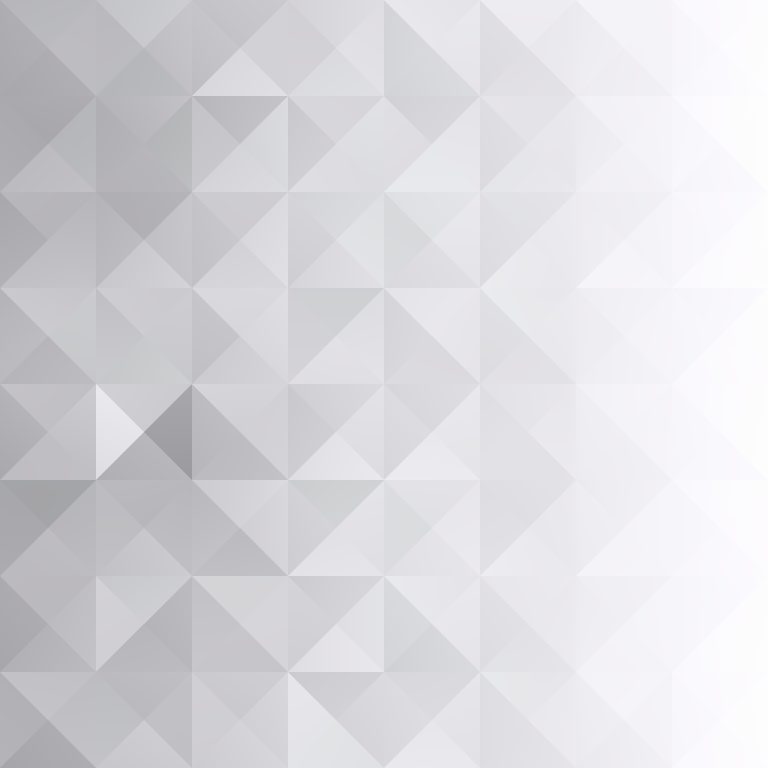
Give the GLSL for this background, as a Shadertoy shader.

```glsl
#define GRID 8.0
#define DARK_TONE 0.707
#define LIGHT_TONE 0.977
#define FACET_VARIATION 0.012
#define SHEEN 0.03
#define LIGHT_ACROSS 0.028
#define LIGHT_UPWARD 0.045
#define LIGHT_PERIOD 3.6
#define LIGHT_SLOPE 0.7
#define CORNER_SHADE 0.14
#define SUBSAMPLES 3
#define TAU 6.28318

float hash(vec2 p) {
    return fract(sin(dot(p, vec2(127.1, 311.7))) * 43758.5453);
}

float band(float x, float center, float width) {
    float d = (x - center) / width;
    return exp(-d * d);
}

float blob(vec2 p, vec2 center, float radius) {
    return band(length(p - center), 0.0, radius);
}

// Outward normal of the facet in a square split by both diagonals
vec2 facetNormal(vec2 p) {
    return abs(p.x) > abs(p.y) ? vec2(sign(p.x), 0.0) : vec2(0.0, sign(p.y));
}

// Silver ramp from left to right, with a pale band and soft dark areas
float baseTone(vec2 uv) {
    float tone = mix(DARK_TONE, LIGHT_TONE, uv.x);
    tone += 0.03 * (smoothstep(0.15, 0.45, uv.x) - smoothstep(0.45, 0.75, uv.x));
    tone += 0.02 * smoothstep(0.735, 0.765, uv.x);
    float leftSide = 1.0 - smoothstep(0.05, 0.4, uv.x);
    tone += 0.045 * leftSide * band(uv.y, 0.52, 0.12);
    tone -= 0.05 * blob(uv, vec2(0.15, 0.8), 0.12);
    tone -= 0.035 * blob(uv, vec2(0.0, 0.33), 0.12);
    tone -= 0.045 * blob(uv, vec2(0.3, 0.37), 0.1);
    return tone;
}

// Up or down light in slanted stripes, whose period varies by column
float upwardLight(float column, float row) {
    float stripe = row - LIGHT_SLOPE * column - 3.1;
    float period = LIGHT_PERIOD + 4.4 * band(column, 2.0, 0.4);
    period -= 0.6 * band(column, 4.4, 0.7);
    period -= 1.4 * band(column, 1.0, 0.4) * step(0.0, stripe);
    float wave = cos(TAU * stripe / period);
    float fromBelow = -0.7 * smoothstep(1.5, 3.0, row);
    return LIGHT_UPWARD * mix(wave, fromBelow, band(column, 3.0, 0.5));
}

// Light comes mostly from the right, with a shaded column on the left
float acrossLight(float column, float row) {
    float reversal = smoothstep(6.0, 7.0, row) * band(column, 2.7, 0.7);
    float light = LIGHT_ACROSS * (1.0 - 2.5 * reversal);
    float alternate = 0.5 + 0.5 * cos(0.5 * TAU * row);
    float shade = alternate * smoothstep(3.0, 4.0, row) * exp((4.0 - row) / 2.4);
    float shadedColumn = band(column, 1.0, 0.4);
    return mix(light, -CORNER_SHADE * shade, shadedColumn);
}

vec3 facetColor(vec2 uv) {
    vec2 cell = clamp(floor(uv * GRID), 0.0, GRID - 1.0);
    vec2 local = uv * GRID - cell - 0.5;
    vec2 normal = facetNormal(local);
    float rowFromTop = GRID - 1.0 - cell.y;

    // Facet tone: shared ramp, directed light, small variation and sheen
    vec2 seed = cell + normal * vec2(13.0, 29.0);
    float angle = TAU * hash(seed + 5.7);
    vec2 sheenAxis = vec2(cos(angle), sin(angle));
    float contrast = mix(1.0, 0.15, smoothstep(0.35, 0.95, uv.x));
    vec2 center = (cell + 0.5) / GRID;
    float tone = mix(baseTone(center), baseTone(uv), 0.5);
    vec2 light = vec2(acrossLight(cell.x, rowFromTop), upwardLight(cell.x, rowFromTop));
    float offset = dot(normal, light);
    offset += FACET_VARIATION * (2.0 * hash(seed) - 1.0);
    offset += SHEEN * dot(local, sheenAxis);
    tone += contrast * offset;

    // Cool greys vary between lilac and sea grey
    vec3 lilac = vec3(0.002, -0.003, 0.014);
    vec3 seaGrey = vec3(-0.004, 0.002, 0.010);
    float greenish = smoothstep(0.6, 1.0, hash(seed + 23.1));
    greenish *= 1.0 - smoothstep(0.6, 0.8, uv.x);
    return clamp(tone + mix(lilac, seaGrey, greenish), 0.0, 0.992);
}

void mainImage(out vec4 fragColor, in vec2 fragCoord) {
    // Average a small grid of samples for smooth edges
    vec3 color = vec3(0.0);
    for (int j = 0; j < SUBSAMPLES; j++) {
        for (int i = 0; i < SUBSAMPLES; i++) {
            vec2 jitter = (vec2(i, j) + 0.5) / float(SUBSAMPLES) - 0.5;
            color += facetColor((fragCoord + jitter) / iResolution.xy);
        }
    }
    fragColor = vec4(color / float(SUBSAMPLES * SUBSAMPLES), 1.0);
}
```
